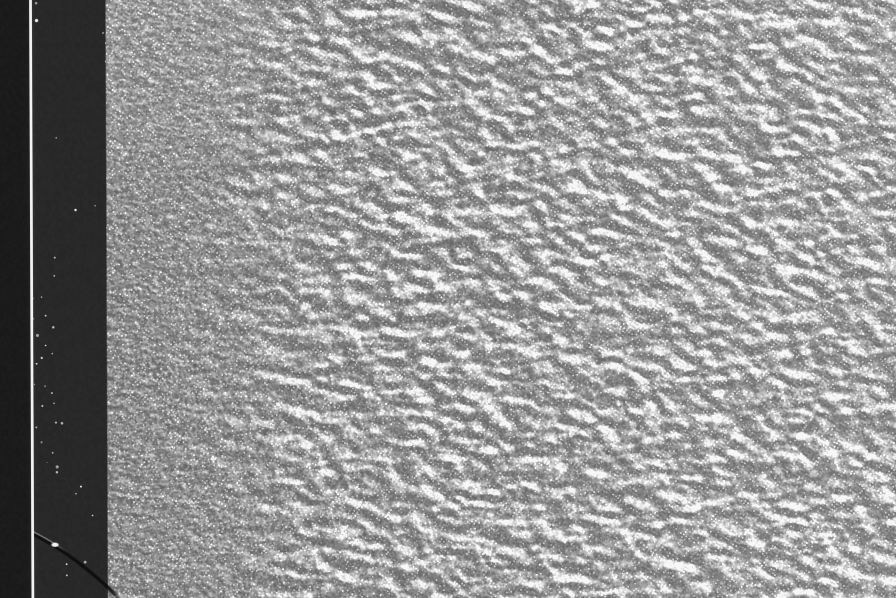
This texture is drawn by a WebGL 2 fragment shader. Its source:

```glsl
#version 300 es
precision highp float;
// Grey wrinkled relief lit from above, beside a dark margin with a bright line, dust and a scratch.

#define LINE_X 0.0530
#define EDGE_X 0.1785
#define LEAN 0.004
#define WRINKLE_FREQ vec2(39.0, 77.0)
#define FINE_FREQ vec2(85.0, 165.0)
#define TILT 0.20
#define GRAIN_FREQ 330.0
#define GRAIN_GAIN 0.32
#define SPECK_FREQ 185.0
#define DUST_CELL 0.0165

uniform vec2 u_resolution;
out vec4 outColor;

float hash(vec2 p) {
    return fract(sin(dot(p, vec2(127.1, 311.7))) * 43758.5453);
}

float noise(vec2 p) {
    vec2 cell = floor(p), f = fract(p);
    f = f * f * (3.0 - 2.0 * f);
    float low = mix(hash(cell), hash(cell + vec2(1, 0)), f.x);
    float high = mix(hash(cell + vec2(0, 1)), hash(cell + vec2(1, 1)), f.x);
    return mix(low, high, f.y);
}

// Two octaves of height; the second is turned to hide the lattice.
float height(vec2 q) {
    vec2 turned = mat2(0.94, 0.34, -0.34, 0.94) * q;
    return 0.66 * noise(q) + 0.44 * noise(turned * 1.7 + 17.3);
}

// Vertical slope of the height, as lit by a raking light.
float slope(vec2 q) {
    return height(q - vec2(0.1, 0.42)) - height(q + vec2(0.1, 0.42));
}

// Small round bright grains, one per jittered cell.
float specks(vec2 p, float pixel) {
    vec2 q = mat2(0.8, 0.6, -0.6, 0.8) * p * SPECK_FREQ;
    vec2 cell = floor(q);
    vec2 center = 0.3 + 0.4 * vec2(hash(cell + 5.0), hash(cell + 12.0));
    float soft = pixel * SPECK_FREQ * 0.5;
    float spot = 1.0 - smoothstep(0.28 - soft, 0.28 + soft, length(fract(q) - center));
    return spot * smoothstep(0.40, 1.0, hash(cell + 31.0));
}

// Wrinkled sheet: fine at the left, coarse and bright to the right.
float sheet(vec2 p, float pixel) {
    vec2 q = vec2(p.x - TILT * p.y, p.y + TILT * p.x);
    q += 0.008 * (vec2(noise(p * 34.0), noise(p * 34.0 + 41.0)) - 0.5);
    float growth = smoothstep(0.20, 0.58, p.x + 0.10 * (noise(p * 7.0) - 0.5));
    vec2 turned = mat2(0.87, 0.5, -0.5, 0.87) * p;
    float rough = noise(turned * 190.0 + 7.0) - 0.5;
    float grain = noise(turned * GRAIN_FREQ) - 0.5;

    // Roughness breaks up the crests before they are lit
    float fine = 0.50 * slope(q * FINE_FREQ);
    float coarse = 1.0 * slope(q * WRINKLE_FREQ);
    float relief = mix(fine, coarse, growth) + 0.20 * rough + 0.10 * grain;
    float lit = pow(smoothstep(-0.36, 0.50, relief), 1.35);

    float base = mix(0.455, 0.465, growth) + 0.035 * smoothstep(0.5, 1.5, p.x);
    base += 0.05 * (1.0 - growth) * smoothstep(0.55, 1.0, p.y);
    float tone = base + mix(0.31, 0.50, growth) * lit;
    tone += GRAIN_GAIN * grain * (0.5 + 0.5 * lit);
    return min(tone + 0.30 * specks(p, pixel), 0.97);
}

// Sparse bright dust, thickest below the middle of the margin.
float dust(vec2 p, float pixel) {
    vec2 cell = floor(p / DUST_CELL);
    vec2 center = (cell + 0.2 + 0.6 * vec2(hash(cell + 3.0), hash(cell + 8.0))) * DUST_CELL;
    float cluster = smoothstep(0.18, 0.25, p.y) * (1.0 - smoothstep(0.34, 0.65, p.y));
    float chance = 0.03 + 0.50 * cluster * (1.0 - smoothstep(0.075, 0.13, p.x));
    float present = step(hash(cell + 29.0), chance);
    float radius = mix(0.0008, 0.0025, pow(hash(cell + 53.0), 2.0));
    float spot = 1.0 - smoothstep(radius - pixel * 0.5, radius + pixel, length(p - center));
    return present * spot * mix(0.45, 1.0, hash(cell + 71.0));
}

void main() {
    vec2 p = gl_FragCoord.xy / u_resolution.y;
    float pixel = 1.0 / u_resolution.y;
    float lean = LEAN * (0.5 - p.y);
    float lineX = LINE_X + lean;

    // Dark margin on both sides of the bright line
    float tone = mix(0.105, 0.158, smoothstep(lineX - pixel, lineX + pixel, p.x));
    tone += 0.018 * (noise(p * vec2(260.0, 190.0)) - 0.5);
    float inBand = smoothstep(lineX, lineX + 0.006, p.x);
    tone = mix(tone, 0.95, inBand * dust(p, pixel));

    // Sheet with a crisp, slightly leaning edge
    float edge = EDGE_X + lean;
    tone = mix(tone, sheet(p, pixel), smoothstep(edge - pixel, edge + pixel, p.x));

    // Curved scratch in the lower corner, with a glint at its start
    float t = p.x - 0.055;
    float curve = 0.107 - 0.5 * t - 1.7 * t * t;
    float away = abs(p.y - curve) / sqrt(1.0 + pow(0.5 + 3.4 * t, 2.0));
    float scratch = 1.0 - smoothstep(0.0012, 0.0045, away);
    scratch *= step(0.0, t) * (1.0 - smoothstep(0.13, 0.15, t));
    tone = mix(tone, 0.04, 0.85 * scratch);
    float rim = 1.0 - smoothstep(0.0, 0.003, abs(p.y - curve - 0.004));
    tone += 0.3 * rim * step(0.0, t) * (1.0 - smoothstep(0.03, 0.06, t));
    float glint = length((p - vec2(0.092, 0.089)) * vec2(0.6, 1.0));
    tone = mix(tone, 0.95, 1.0 - smoothstep(0.002, 0.005, glint));

    // Bright vertical line with a faint glow
    float fromLine = abs(p.x - lineX);
    tone += 0.12 * exp(-fromLine * 420.0);
    tone = mix(tone, 0.95, 1.0 - smoothstep(0.0012, 0.0012 + 1.3 * pixel, fromLine));

    outColor = vec4(vec3(clamp(tone, 0.0, 1.0)), 1.0);
}
```
